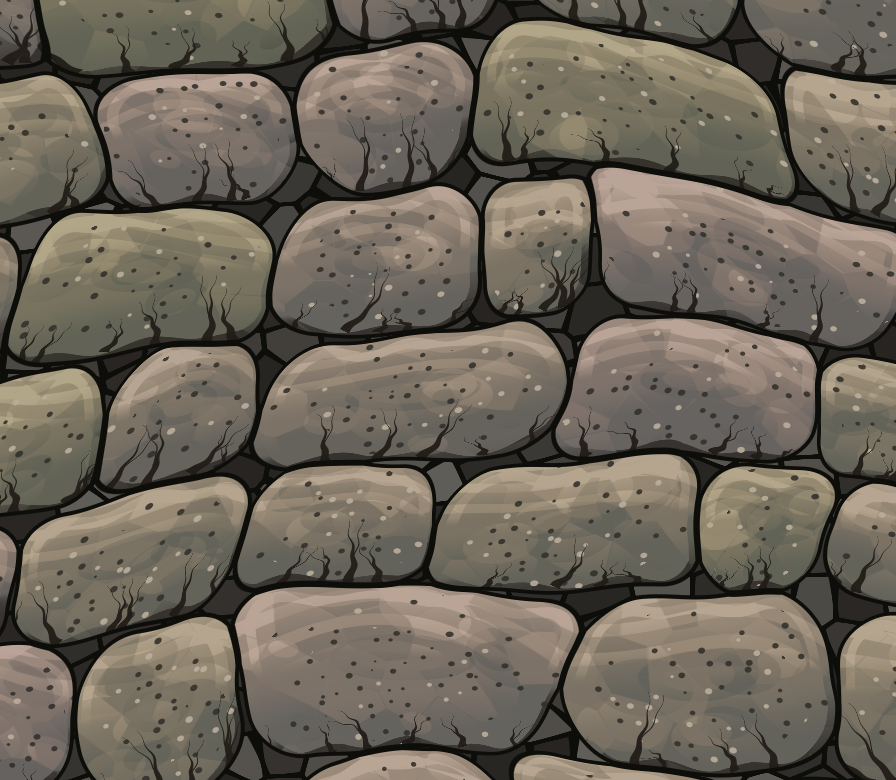
Reproduce this texture procedurally as a Shadertoy shader.

```glsl
// Wall of rounded, cracked fieldstones in dark joints, painted in flat facets

struct Stone { float dist; vec2 local; vec2 halfSize; vec2 id; };

float hash(vec2 p) {
    vec3 h = fract(vec3(p.xyx) * 0.1031);
    h += dot(h, h.yzx + 33.33);
    return fract((h.x + h.y) * h.z);
}

// Coverage of a shape, one pixel soft at any canvas size
float ink(float dist) { return clamp(0.5 - dist * iResolution.y, 0.0, 1.0); }

mat2 rotate(float a) { return mat2(cos(a), sin(a), -sin(a), cos(a)); }

// Cellular noise: nearest distance, gap to the second, random cell value
vec3 cells(vec2 p) {
    vec2 base = floor(p);
    vec3 best = vec3(9.0, 9.0, 0.0);
    for (int k = 0; k < 9; k++) {
        vec2 c = base + vec2(k % 3 - 1, k / 3 - 1);
        vec2 site = c + 0.15 + 0.7 * vec2(hash(c + 17.0), hash(c + 71.0));
        float d = length(p - site);
        if (d < best.x) best = vec3(d, best.x, hash(c + 131.0));
        else best.y = min(best.y, d);
    }
    return vec3(best.x, best.y - best.x, best.z);
}

// Uneven course heights and stone widths
float rowEdge(float row) { return row + 0.36 * (hash(vec2(row, 5.0)) - 0.5); }
float sideEdge(float i, float row) {
    return i + 0.74 * (hash(vec2(i, row) + 23.0) - 0.5) + fract(row * 0.37);
}

Stone makeStone(vec2 q, vec2 id) {
    vec2 lo = vec2(sideEdge(id.x, id.y), rowEdge(id.y));
    vec2 hi = vec2(sideEdge(id.x + 1.0, id.y), rowEdge(id.y + 1.0));
    vec2 unit = vec2(0.29, 0.19);
    vec2 b = 0.5 * (hi - lo) * unit - 0.004;
    b.y *= mix(0.72, 1.0, smoothstep(0.03, 0.09, b.x));
    vec2 l = rotate(0.18 * (hash(id + 41.0) - 0.5)) * ((q - 0.5 * (lo + hi)) * unit);
    l.x *= 1.0 + 0.9 * (hash(id + 43.0) - 0.5) * l.y / 0.2;
    vec2 wobble = 0.003 * sin(l.yx * vec2(43.0, 37.0) + 6.3 * hash(id + 47.0));
    float r = min(b.x, b.y) * mix(0.5, 0.95, hash(id + 53.0));
    vec2 e = abs(l + wobble) - b + r;
    float d = length(max(e, 0.0)) + min(max(e.x, e.y), 0.0) - r;
    return Stone(d, l, b, id);
}

// Tapered, bent cracks with a fork, growing inward from the lower edge
float cracks(Stone s) {
    float dist = 1.0;
    for (float k = 0.0; k < 6.0; k++) {
        vec2 key = s.id + 200.0 + k * 19.0;
        float x = (k + hash(key)) / 3.0 - 1.0;
        float reach = s.halfSize.y * mix(0.3, 1.1, hash(key + 7.0));
        vec2 c = rotate(0.5 * x + 1.2 * (hash(key + 3.0) - 0.5))
               * (s.local - s.halfSize * vec2(x, -1.0));
        float t = c.y / reach;
        if (t < 0.0 || t > 1.0) continue;
        float bend = c.x + 0.005 * sin(t * 5.0 + k) + 0.0015 * sin(t * 19.0);
        float width = 0.006 * (1.0 - t) * (1.0 - t) + 0.0008 * (1.0 - t);
        dist = min(dist, abs(bend) - width);
        float side = mod(k, 2.0) * 2.0 - 1.0;
        if (t > 0.35) dist = min(dist, abs(bend - side * (t - 0.35) * 0.03) - 0.0016 * (1.0 - t));
    }
    return dist;
}

vec3 paintStone(Stone s, float edge) {
    vec2 u = s.local / s.halfSize;
    float seed = hash(s.id + 61.0);
    float tone = 0.45 + 0.34 * u.y - 0.06 * u.x;

    // Straight facets and overlapping translucent ovals
    vec3 facet = cells(rotate(0.6) * s.local * vec2(13.0, 19.0) + seed * 90.0);
    tone += 0.26 * (facet.z - 0.5) * ink(0.0005 - facet.y / 32.0);
    for (float k = 0.0; k < 7.0; k++) {
        vec2 key = s.id + 300.0 + k * 13.0;
        vec2 c = 1.6 * vec2(hash(key), hash(key + 5.0)) - 0.8;
        float size = mix(0.012, 0.045, hash(key + 9.0));
        float oval = length(rotate(seed - 0.5) * (s.local - c * s.halfSize) * vec2(0.7, 1.2)) - size;
        tone += (mod(k, 2.0) < 0.5 ? 0.11 : -0.09) * ink(oval);
    }

    // Sweeping pale bands, a central hollow, lit top rim and shaded foot
    float sweep = length((u - vec2(-0.3, -0.6)) * vec2(0.75, 1.0));
    float band = sin(sweep * 19.0 + 2.0 * sin(u.x * 3.0 + seed * 6.0));
    tone += 0.15 * ink((0.2 - band) * 0.005) * smoothstep(0.0, 0.4, u.y);
    float hollow = length((u - vec2(0.0, 0.1)) * vec2(1.1, 1.7)) - 0.5;
    tone -= 0.1 * ink(hollow * 0.08) - 0.08 * ink((hollow + 0.2) * 0.08);
    float ripple = 0.004 * sin(s.local.x * 60.0 + seed * 9.0);
    tone += 0.17 * ink(abs(edge + 0.014 + ripple) - 0.007) * smoothstep(0.0, 0.3, u.y);
    tone -= 0.4 * ink(-edge - 0.006 - ripple) * smoothstep(-0.2, -0.6, u.y - 0.4 * u.x);

    vec3 col = mix(vec3(0.21, 0.20, 0.19), vec3(0.39, 0.39, 0.37), smoothstep(-0.3, 0.05, tone));
    col = mix(col, vec3(0.48, 0.45, 0.41), smoothstep(0.22, 0.46, tone));
    col = mix(col, vec3(0.59, 0.54, 0.48), smoothstep(0.5, 0.74, tone));
    col = mix(col, vec3(0.71, 0.65, 0.59), smoothstep(0.76, 1.0, tone));
    col *= mix(vec3(0.98, 1.0, 0.90), vec3(1.03, 0.99, 1.02), seed);

    // Dark and pale pits gathered toward the middle
    vec3 pit = cells(s.local * vec2(42.0, 52.0) + seed * 70.0);
    float pitDist = (pit.x - 0.2 * pit.z) / 47.0;
    float present = step(0.3 + 0.6 * dot(u, u), pit.z);
    vec3 pitCol = fract(pit.z * 37.0) < 0.7 ? vec3(0.2, 0.19, 0.17) : vec3(0.73, 0.68, 0.61);
    col = mix(col, pitCol, 0.9 * present * ink(pitDist));

    return mix(col, vec3(0.13, 0.11, 0.09), 0.95 * ink(cracks(s)));
}

void mainImage(out vec4 fragColor, in vec2 fragCoord) {
    vec2 p = fragCoord / iResolution.y;
    vec2 q = p / vec2(0.29, 0.19) + 7.0;
    q += vec2(0.18 * sin(p.y * 5.0 + 1.0), 0.2 * sin(p.x * 4.0 + 2.0) + 0.07 * sin(p.x * 9.0 + p.y * 5.0));

    // Nearest stone, cut where it would press into its neighbour
    Stone near = Stone(9.0, vec2(0.0), vec2(1.0), vec2(0.0));
    float second = 9.0;
    for (int k = 0; k < 9; k++) {
        float row = floor(q.y) + float(k / 3 - 1);
        float column = floor(q.x - fract(row * 0.37)) + float(k % 3 - 1);
        Stone s = makeStone(q, vec2(column, row));
        if (s.dist < near.dist) { second = near.dist; near = s; }
        else second = min(second, s.dist);
    }
    float edge = max(near.dist, 0.5 * (near.dist - second) + 0.004);

    // Black joints holding dim chips of rock
    vec3 chip = cells(p * vec2(15.0, 19.0));
    vec3 chipCol = mix(vec3(0.15, 0.14, 0.13), vec3(0.38, 0.37, 0.35), chip.z * chip.z);
    vec3 col = mix(vec3(0.05, 0.05, 0.04), chipCol, ink(0.005 - edge) * ink((0.1 - chip.y) / 17.0));

    col = mix(col, paintStone(near, edge), ink(edge));
    fragColor = vec4(col, 1.0);
}
```
